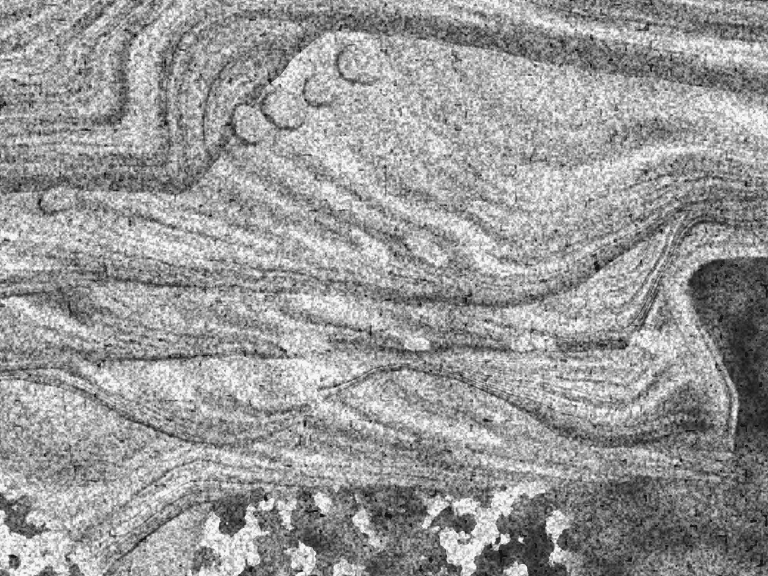
Write a WebGL 1 fragment shader that draws this texture.

```glsl
precision highp float;
uniform vec2 u_resolution;

const float GRAIN = 0.40;
const float SPECKS = 0.28;
const float LINE_CONTRAST = 0.40;
const float WARP = 0.045;
const float BED_LINES = 85.0;
const float CROSS_LINES = 15.0;
const float DARK_SAND = 0.47;
const float LIGHT_SAND = 0.71;
const float DARK_BAND = 0.40;
const float PALE_PATCH = 0.86;

float hash(vec2 p) {
  vec3 q = fract(p.xyx * 0.1031);
  q += dot(q, q.yzx + 33.33);
  return fract((q.x + q.y) * q.z);
}

float noise(vec2 p) {
  vec2 i = floor(p), f = fract(p);
  f = f * f * (3.0 - 2.0 * f);
  return mix(mix(hash(i), hash(i + vec2(1, 0)), f.x),
             mix(hash(i + vec2(0, 1)), hash(i + vec2(1, 1)), f.x), f.y);
}

float fbm(vec2 p) {
  float sum = 0.0, amp = 0.53;
  for (int i = 0; i < 4; i++) {
    sum += amp * noise(p);
    p = p * 2.03 + 17.0;
    amp *= 0.5;
  }
  return sum;
}

float bell(float x) { return exp(-x * x); }
float below(float edge, float soft, float x) { return 1.0 - smoothstep(edge - soft, edge + soft, x); }

// Fine layers across s, stretched along a, with a few thin dark seams
float strata(float s, float a) {
  float coarse = noise(vec2(s, a * 4.0)) - 0.5;
  float fine = noise(vec2(s * 2.3 + 9.0, a * 7.0)) - 0.5;
  float seam = 1.0 - smoothstep(0.0, 0.13, abs(noise(vec2(s * 0.5 + 31.0, a * 3.0)) - 0.5));
  return 0.8 * coarse + 0.7 * fine - 0.35 * seam;
}

// Slanted layers that flatten into dark strands at the foot of a bed
float crossBed(vec2 p, float h, float reach, float slant) {
  h = max(h, 0.0);
  float c = p.x + reach * log(h + 0.015);
  float lines = mix(strata(h * BED_LINES, p.x), strata(c * CROSS_LINES, p.x),
                    slant * smoothstep(0.0, 0.05, h));
  float fade = 1.0 - 0.45 * smoothstep(0.1, 0.3, h);
  return mix(DARK_SAND, LIGHT_SAND, smoothstep(0.0, 0.07, h)) + LINE_CONTRAST * fade * lines;
}

float rock(vec2 p, float lichenAmount) {
  float tone = 0.06 + 0.62 * fbm(p * 17.0);
  float patches = smoothstep(0.45, 0.62, noise(p * 5.0 + 2.6));
  float lichen = smoothstep(0.50, 0.58, fbm(p * 32.0 + 3.0)) * patches;
  return mix(tone, PALE_PATCH, lichen * lichenAmount);
}

void main() {
  vec2 p = gl_FragCoord.xy / u_resolution.y;
  vec2 q = p + WARP * (vec2(fbm(p * 5.0), fbm(p * 5.0 + 7.3)) - 0.5);
  float x = q.x, y = q.y;

  // Bed boundaries, from the floor to the top
  float ground = 0.13 - 0.25 * (1.0 - smoothstep(0.0, 0.4, x));
  float arch = 0.21 + 0.15 * bell((x - 0.72) / 0.2) + 0.13 * (1.0 - smoothstep(0.0, 0.4, x));
  float lower = 0.355 + 0.03 * smoothstep(0.2, 0.6, x) + 0.2 * smoothstep(1.08, 1.22, x);
  float middle = 0.48 + 0.02 * sin(5.0 * x) + 0.15 * smoothstep(0.85, 1.25, x);
  float top = 0.66 + 0.29 * smoothstep(0.3, 0.58, x) - 0.11 * smoothstep(0.6, 1.33, x);

  // Stacked cross beds
  float tone = crossBed(q, y - ground, 0.4, 1.0);
  float archHeight = (y - arch) * 0.17 / max(lower - arch, 0.07);
  float swoop = smoothstep(0.7, 0.95, x);
  tone = mix(crossBed(q, archHeight, 0.25, 1.0 - swoop), tone, below(arch, 0.003, y));
  tone = mix(crossBed(q, y - lower, 0.25, 1.0 - smoothstep(0.9, 1.1, x)), tone, below(lower, 0.003, y));
  tone = mix(crossBed(q, y - middle, 0.42, 1.0), tone, below(middle, 0.003, y));

  // Upper layers with a dark band at their foot
  float spread = clamp((y - 0.68) * 1.4, 0.0, 0.35);
  float lift = 0.29 * smoothstep(0.3 - spread, 0.58 - 0.3 * spread, x) - 0.11 * smoothstep(0.6, 1.33, x);
  float band = below(0.035 + 0.015 * bell((x - 1.1) / 0.3), 0.012, y - top);
  float upper = 0.66 + LINE_CONTRAST * strata((y - lift) * 75.0, x) * (1.0 - 0.6 * band);
  tone = mix(mix(upper, DARK_BAND, 0.85 * band), tone, below(top, 0.002, y));

  // Pale lenses in three slanted rows
  for (int i = 0; i < 12; i++) {
    float row = mod(float(i), 3.0), k = floor(float(i) / 3.0);
    vec2 start = row < 0.5 ? vec2(0.56, 0.565) : row < 1.5 ? vec2(0.53, 0.415) : vec2(0.2, 0.33);
    vec2 d = q - start - k * vec2(row < 0.5 ? 0.095 : row < 1.5 ? 0.2 : 0.11, -0.005);
    d.y += (row == 1.0 ? 0.15 : 0.6) * d.x;
    float size = 0.7 + 0.6 * hash(vec2(k, row));
    float lens = length(d / vec2(0.036, 0.017)) / size + 1.1 * (fbm(p * 28.0) - 0.5);
    tone = mix(tone, PALE_PATCH, 0.85 * below(0.85, 0.15, lens));
  }

  // Boulders with shaded rims
  for (int i = 0; i < 5; i++) {
    float k = float(i);
    vec2 c = i == 4 ? vec2(0.1, 0.645) : mix(vec2(0.44, 0.775), vec2(0.63, 0.89), k / 3.0);
    vec2 d = q - c;
    float edge = length(d * vec2(1.0, 1.15)) - 0.034 - 0.016 * hash(vec2(k, 5.0)) + 0.035 * (fbm(p * 22.0) - 0.5);
    float rim = bell(edge / 0.006) * smoothstep(-0.03, 0.03, -d.x - d.y);
    tone = mix(tone, 0.73, below(0.0, 0.003, edge));
    tone = mix(tone, 0.2, 0.8 * rim);
  }

  // Strands folded round the dark hollow at the right
  vec2 v = vec2(1.2 + 0.08 * (1.0 - smoothstep(0.3, 0.5, y)) - x, y - 0.545);
  float hollow = length(max(v + 0.05, 0.0)) + min(max(v.x, v.y) + 0.05, 0.0) - 0.05;
  float fold = below(0.045, 0.02, hollow) * smoothstep(0.2, 0.3, y);
  tone = mix(tone, 0.58 + LINE_CONTRAST * strata(hollow * 80.0, y), fold);
  tone = mix(tone, rock(p, 0.0) - 0.06, below(0.0, 0.004, hollow));

  // Mottled rock along the bottom and pale rubble in the corner
  float rockTop = 0.14 + 0.12 * (fbm(p * 9.0) - 0.5) - 0.22 * (1.0 - smoothstep(0.28, 0.4, x));
  tone = mix(tone, rock(p, 1.0), below(rockTop, 0.01, y));
  float rubble = mix(0.36, PALE_PATCH, smoothstep(0.42, 0.56, fbm(p * 38.0)));
  tone = mix(tone, rubble, below(0.17, 0.03, 0.8 * x + y));

  // Sand grain and dark specks
  float grain = noise(p * 210.0) + 0.8 * noise(p * 390.0 + 50.0) - 0.9;
  tone += GRAIN * grain * smoothstep(0.0, 0.5, tone);
  tone -= SPECKS * smoothstep(0.84, 0.95, noise(p * 115.0 + 80.0));
  gl_FragColor = vec4(vec3(clamp(tone, 0.08, 0.96)), 1.0);
}
```
